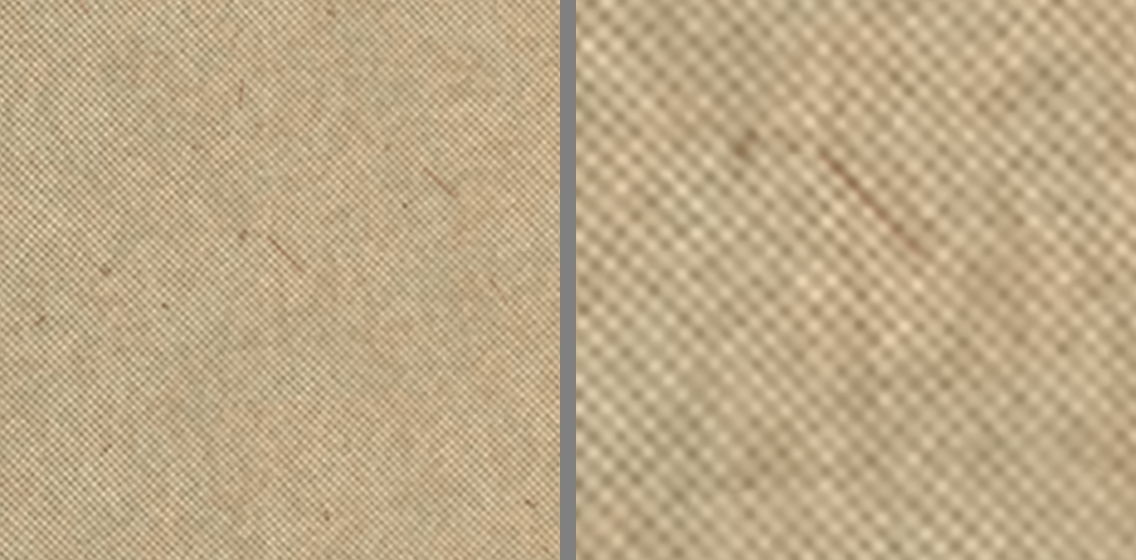
Left, the full canvas; right, a detail of the centre.
A WebGL 2 fragment shader for this texture:

```glsl
#version 300 es
precision highp float;

#define THREADS 57.5
#define WEAVE_DEPTH 0.068
#define GRAIN_DEPTH 0.085
#define BLOTCH_DEPTH 0.026
#define DIAGONAL 0.28
#define FIBRES 5
#define SPECKS 14
#define LINEN vec3(0.745, 0.666, 0.535)
#define FIBRE_BROWN vec3(0.59, 0.44, 0.32)
#define SPECK_BROWN vec3(0.50, 0.39, 0.26)

uniform vec2 u_resolution;
out vec4 fragColor;

const float TAU = 6.28318;

vec3 hash3(vec2 p) {
    vec3 q = fract(p.xyx * vec3(0.1031, 0.1030, 0.0973));
    q += dot(q, q.yxz + 33.33);
    return fract((q.xxy + q.yzz) * q.zyx);
}

// Cellular noise: random cell values blended by distance, 0 to 1
float cellNoise(vec2 p) {
    vec2 cell = floor(p), f = p - cell;
    float sum = 0.0, total = 0.0;
    for (int y = -1; y <= 1; y++)
    for (int x = -1; x <= 1; x++) {
        vec2 offset = vec2(x, y);
        vec3 h = hash3(cell + offset + 71.0);
        vec2 d = offset + h.xy - f;
        float weight = exp(-6.0 * dot(d, d));
        sum += weight * h.z;
        total += weight;
    }
    return sum / total;
}

// Distance to a segment given by its centre, direction and half length
float segmentDistance(vec2 p, vec2 dir, float halfLength) {
    float along = clamp(dot(p, dir), -halfLength, halfLength);
    return length(p - dir * along);
}

// Plain weave of raised and sunken crossings, about -1 to 1
float weave(vec2 uv) {
    vec2 t = uv * THREADS;
    t += 0.12 * sin(uv.yx * 23.0 + vec2(0.0, 2.0));
    t += 0.07 * sin(uv.yx * 61.0 + uv * 37.0);
    float crossing = sin(TAU * t.x) * sin(TAU * t.y);
    float strength = 0.45 + 1.1 * hash3(floor(t * 2.0)).x;
    return crossing * strength - DIAGONAL * cos(TAU * (t.x + t.y));
}

void main() {
    vec2 uv = gl_FragCoord.xy / min(u_resolution.x, u_resolution.y);
    float pixel = 1.0 / min(u_resolution.x, u_resolution.y);

    // Uneven dye, fine grain and warmth
    float blotch = cellNoise(uv * 11.0) - 0.5;
    float grain = cellNoise(uv * 80.0 + 19.0) - 0.5;
    float warmth = cellNoise(uv * 21.0 + 43.0) - 0.5;
    vec3 cloth = LINEN + BLOTCH_DEPTH * blotch + GRAIN_DEPTH * grain;
    cloth += warmth * vec3(0.018, -0.012, -0.018);
    cloth += (uv.x - 0.5) * vec3(0.022, 0.008, 0.002);

    // Pale upright slub
    float slub = (uv.x - 0.48 - 0.003 * sin(uv.y * 19.0)) / 0.008;
    cloth += 0.02 * exp(-slub * slub);

    // Stray fibres: thin ones are dark, broad ones faint
    for (int i = 0; i < FIBRES; i++) {
        vec3 place = hash3(vec2(i, 11));
        vec3 form = hash3(vec2(i, 37));
        float angle = TAU * (0.1 + 0.3 * place.z);
        vec2 dir = vec2(cos(angle), sin(angle));
        vec2 p = uv - place.xy;
        p += vec2(-dir.y, dir.x) * 0.002 * sin(dot(p, dir) * 50.0);
        float halfLength = mix(0.012, 0.055, form.x);
        float halfWidth = mix(0.0005, 0.005, form.y * form.y);
        float d = segmentDistance(p, dir, halfLength);
        float cover = 1.0 - smoothstep(-0.002, 0.004 + pixel, d - halfWidth);
        cloth = mix(cloth, FIBRE_BROWN, cover * mix(0.65, 0.4, form.y));
    }

    // Small dark specks
    for (int i = 0; i < SPECKS; i++) {
        vec3 place = hash3(vec2(i, 83));
        vec3 form = hash3(vec2(i, 59));
        float angle = TAU * place.z;
        vec2 dir = vec2(cos(angle), sin(angle));
        float d = segmentDistance(uv - place.xy, dir, 0.008 * form.x);
        float cover = 1.0 - smoothstep(0.0, 0.006 + 0.005 * form.y + pixel, d);
        cloth = mix(cloth, SPECK_BROWN, cover * mix(0.2, 0.75, form.z));
    }

    // Relief is deeper toward the left and varies in patches
    float relief = mix(1.2, 0.9, smoothstep(0.0, 0.8, uv.x)) + 0.4 * blotch;
    cloth += WEAVE_DEPTH * relief * weave(uv);

    fragColor = vec4(clamp(cloth, 0.0, 1.0), 1.0);
}
```
